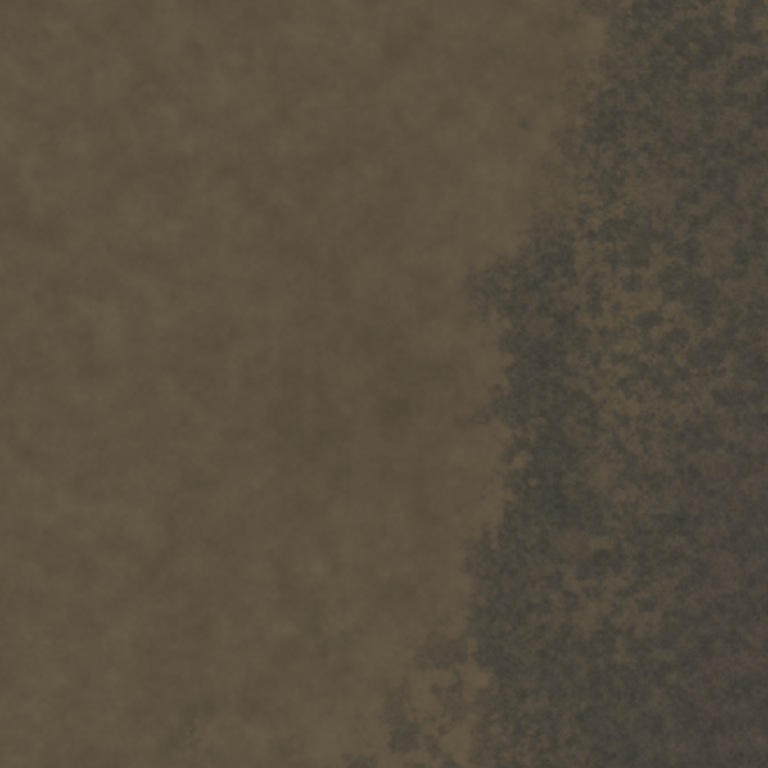
Give the GLSL for this texture, as a three.js fragment shader.

```glsl
// Weathered brown plaster with a ragged, soot-grey stain down the right side.
// A height-dependent border is frayed by fractal noise; soft elliptical zones
// place the worn pockets and stray stains, and fine grain finishes the surface.
varying vec2 vUv;

const vec3 BROWN = vec3(0.382, 0.338, 0.267);
const vec3 BROWN_DARK = vec3(0.335, 0.295, 0.236);
const vec3 STAIN = vec3(0.258, 0.247, 0.219);
const vec3 STAIN_LIGHT = vec3(0.322, 0.298, 0.250);
const vec3 WORN = vec3(0.375, 0.328, 0.255);
const float FRAY = 0.20;
const float EDGE_SOFTNESS = 0.032;
const float GROUND_GRAIN = 0.016;
const float STAIN_GRAIN = 0.050;

float hash(vec2 p) {
  return fract(sin(dot(p, vec2(127.1, 311.7))) * 43758.5453);
}

float noise(vec2 p) {
  vec2 i = floor(p), f = fract(p);
  f = f * f * (3.0 - 2.0 * f);
  return mix(mix(hash(i), hash(i + vec2(1.0, 0.0)), f.x),
             mix(hash(i + vec2(0.0, 1.0)), hash(i + vec2(1.0, 1.0)), f.x), f.y);
}

float fbm(vec2 p) {
  float sum = 0.0, amp = 0.516;
  for (int i = 0; i < 5; i++) {
    sum += amp * noise(p);
    p = mat2(1.6, 1.2, -1.2, 1.6) * p + 17.3;
    amp *= 0.5;
  }
  return sum;
}

// Soft elliptical weight, one at its centre.
float zone(vec2 p, vec2 centre, vec2 radius) {
  vec2 d = (p - centre) / radius;
  return exp(-dot(d, d));
}

// Horizontal place of the stain border at height y.
float border(float y) {
  float x = 0.660 + 0.075 * smoothstep(0.64, 0.75, y);
  x += 0.055 * smoothstep(0.76, 0.98, y);
  x -= 0.027 * exp(-pow((y - 0.625) / 0.045, 2.0));
  x -= 0.042 * smoothstep(0.40, 0.23, y);
  return x;
}

void main() {
  vec2 p = vUv;
  float broad = fbm(p * 7.0 + 3.0) - 0.5;
  float mottle = fbm(p * 27.0 + 41.0) - 0.5;
  float fleck = fbm(p * 62.0 + 9.0) - 0.5;
  float fine = fbm(p * 120.0 + 5.0) - 0.5;

  // Brown ground with cloudy blotches and a darker middle.
  float shade = 0.34 + 0.45 * broad + 1.25 * mottle + 0.75 * fleck;
  shade += 0.18 * zone(p, vec2(0.49, 0.42), vec2(0.18, 0.16));
  shade += 0.45 * zone(p, vec2(0.51, 0.47), vec2(0.03, 0.02));
  shade -= 0.15 * zone(p, vec2(0.08, 0.95), vec2(0.25, 0.12));
  vec3 ground = mix(BROWN, BROWN_DARK, clamp(shade, -0.3, 1.2));

  // Ragged cover: the left fringe breaks up near the lower border.
  float inside = p.x - border(p.y);
  float fray = FRAY * (0.55 * mottle + 0.6 * fleck + 0.15 * broad);
  float cover = smoothstep(-EDGE_SOFTNESS, EDGE_SOFTNESS, inside + fray);
  float fringeEdge = 0.50 + 0.55 * (p.y - 0.08);
  float fringe = smoothstep(0.26, 0.12, p.y)
               * smoothstep(-0.05, 0.06, p.x - fringeEdge);
  float stray = 0.70 * zone(p, vec2(0.255, 0.045), vec2(0.035, 0.032));
  stray += 0.75 * zone(p, vec2(0.435, 0.035), vec2(0.045, 0.035));
  stray += 0.40 * zone(p, vec2(0.425, 0.18), vec2(0.035, 0.018));
  float broken = smoothstep(-0.16, 0.12, mottle + 0.7 * fleck);
  cover = max(cover, 0.8 * broken * clamp(fringe + stray, 0.0, 1.0));
  cover = max(cover, 0.75 * zone(p, vec2(0.684, 0.838), vec2(0.010, 0.009)));

  // Worn zones inside the stain let the ground show through in flecks.
  float wear = 0.85 * zone(p, vec2(0.81, 0.53), vec2(0.065, 0.19));
  wear += 0.55 * zone(p, vec2(0.90, 0.54), vec2(0.09, 0.12));
  wear += 0.60 * zone(p, vec2(0.79, 0.23), vec2(0.11, 0.10));
  wear += 0.70 * zone(p, vec2(0.66, 0.04), vec2(0.09, 0.06));
  wear += 0.75 * zone(p, vec2(0.97, 0.99), vec2(0.09, 0.06));
  wear += 0.65 * zone(p, vec2(0.77, 0.72), vec2(0.07, 0.07));
  wear += 0.25 * smoothstep(0.40, 0.80, p.y);
  wear = clamp(wear, 0.0, 1.0);
  float holes = wear * smoothstep(-0.10, 0.18, fleck + 0.25 * mottle + 0.3 * fine);
  holes = max(holes, 0.80 * zone(p, vec2(0.785, 0.385), vec2(0.022, 0.022)));
  holes = max(holes, 0.70 * zone(p, vec2(0.745, 0.292), vec2(0.022, 0.020)));

  // Grey stain, olive above and more neutral toward the lower right.
  float lift = 0.36 + 0.30 * wear + 1.2 * fleck + 0.5 * mottle + 0.7 * fine;
  lift -= 0.15 * zone(p, vec2(0.69, 0.45), vec2(0.05, 0.25));
  vec3 stain = mix(STAIN, STAIN_LIGHT, clamp(lift, -0.1, 1.1));
  float lowRight = smoothstep(0.75, 1.0, p.x) * smoothstep(0.65, 0.25, p.y);
  stain += lowRight * vec3(0.002, -0.002, 0.006);
  stain = mix(stain, WORN, 0.75 * holes);

  // Combine, then add two scales of fine grain.
  vec3 colour = mix(ground, stain, 0.95 * cover);
  float grain = 0.6 * noise(p * 170.0) + 0.4 * noise(p * 330.0 + 7.0) - 0.5;
  colour += grain * mix(GROUND_GRAIN, STAIN_GRAIN, cover);
  gl_FragColor = vec4(colour, 1.0);
}
```
